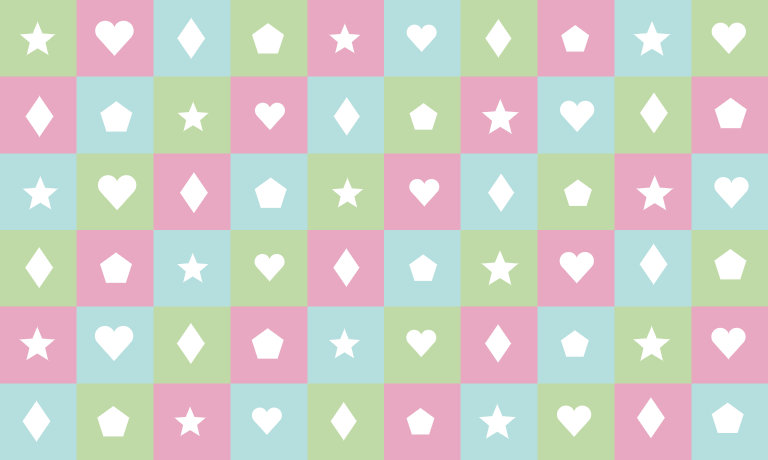
A WebGL 1 fragment shader for this pattern:

```glsl
precision highp float;
// Pastel checkerboard of green, pink and blue tiles, each with a white star,
// heart, diamond or pentagon. Tile colour and shape cycle along rows and columns;
// shape size varies by column, and rows drift slightly off the tile centres.

uniform vec2 u_resolution;

#define GRID vec2(10.0, 6.0)
#define GREEN vec3(0.75, 0.855, 0.65)
#define PINK vec3(0.91, 0.66, 0.76)
#define BLUE vec3(0.71, 0.87, 0.87)
#define WHITE vec3(0.995, 1.0, 0.995)
#define STAR_INNER 0.45
#define DIAMOND_ASPECT 0.68
#define ROW_DRIFT vec2(0.025, 0.02)
#define RIGHT_LIFT 0.045
#define SEAM_SOFTNESS 0.4

const float PI = 3.14159265;

// Whole-number cycle through n states, safe against rounding
float cycle(float i, float n) {
  return floor(mod(i + 0.5, n));
}

// Column and row of a tile, rows counted from the top
vec2 tileIndex(vec2 p) {
  return vec2(floor(p.x), GRID.y - 1.0 - floor(p.y));
}

vec3 tileColour(vec2 p) {
  vec2 tile = tileIndex(p);
  float k = cycle(tile.x + tile.y, 3.0);
  return k < 0.5 ? GREEN : (k < 1.5 ? PINK : BLUE);
}

// Five-pointed figure, vertically centred on its bounds;
// an inner ratio of cos(36 deg) makes it a pentagon
float fivePoint(vec2 p, float radius, float innerRatio) {
  p.y += 0.0955 * radius;
  float sector = 2.0 * PI / 5.0;
  float angle = mod(atan(p.x, p.y) + 0.5 * sector, sector) - 0.5 * sector;
  vec2 q = length(p) * vec2(cos(angle), abs(sin(angle)));
  vec2 tip = vec2(radius, 0.0);
  vec2 inner = radius * innerRatio * vec2(cos(PI / 5.0), sin(PI / 5.0));
  vec2 edge = inner - tip;
  return dot(q - tip, normalize(vec2(edge.y, -edge.x)));
}

float diamond(vec2 p, float halfHeight) {
  return dot(abs(p) - vec2(0.0, halfHeight), normalize(vec2(1.0, DIAMOND_ASPECT)));
}

// Two round lobes joined to a wedge whose sides are tangent to them
float heart(vec2 p, float halfWidth) {
  vec2 q = vec2(abs(p.x), p.y) / halfWidth - vec2(0.0, 0.395);
  float lobe = length(q - vec2(0.48, 0.0)) - 0.52;
  float side = dot(q - vec2(0.0, -1.31), vec2(0.743, -0.669));
  float cap = dot(q - vec2(0.0, 0.2), vec2(0.535, 0.845));
  return min(lobe, max(side, cap)) * halfWidth;
}

// Sizes hold the left, middle and right columns of each shape
float sizeAt(vec3 sizes, float column, float centre) {
  float offset = column - centre;
  return abs(offset) < 1.5 ? sizes.y : (offset < 0.0 ? sizes.x : sizes.z);
}

float shapeDistance(vec2 p) {
  vec2 tile = tileIndex(p);
  float kind = cycle(tile.x + 2.0 * tile.y, 4.0);
  float centre = 3.0 + kind;

  // Row drift, with the last two columns raised on odd rows
  vec2 local = fract(p) - 0.5;
  local.x -= ROW_DRIFT.x * sin((tile.y - 0.4) * PI / 3.0);
  local.y += ROW_DRIFT.y * sin(tile.y * 1.2);
  local.y -= RIGHT_LIFT * step(7.5, tile.x) * cycle(tile.y, 2.0);

  if (kind < 0.5)
    return fivePoint(local, sizeAt(vec3(0.24, 0.212, 0.25), tile.x, centre), STAR_INNER);
  if (kind < 1.5)
    return heart(local, sizeAt(vec3(0.25, 0.195, 0.223), tile.x, centre));
  if (kind < 2.5)
    return diamond(local, sizeAt(vec3(0.267, 0.25, 0.267), tile.x, centre));
  return fivePoint(local, sizeAt(vec3(0.219, 0.191, 0.219), tile.x, centre), cos(PI / 5.0));
}

void main() {
  vec2 pixel = GRID / u_resolution;
  vec2 p = gl_FragCoord.xy * pixel;

  // Average four taps to smooth the seams between tiles
  vec3 colour = vec3(0.0);
  for (int i = 0; i < 4; i++) {
    float k = float(i);
    vec2 corner = vec2(mod(k, 2.0), floor(k / 2.0)) * 2.0 - 1.0;
    colour += 0.25 * tileColour(p + corner * SEAM_SOFTNESS * pixel);
  }

  float coverage = clamp(0.5 - shapeDistance(p) / pixel.y, 0.0, 1.0);
  gl_FragColor = vec4(mix(colour, WHITE, coverage), 1.0);
}
```
